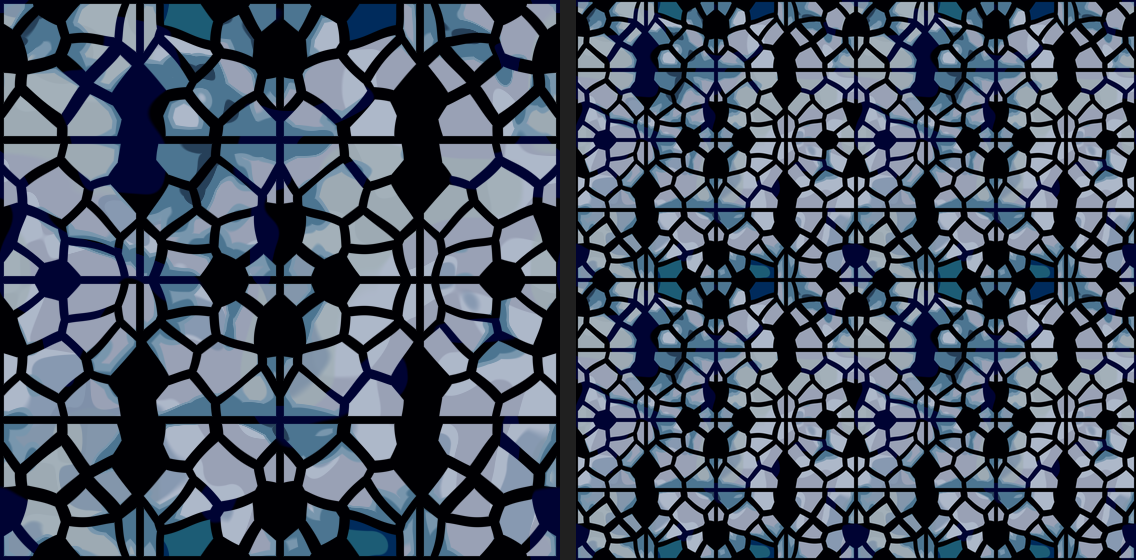
Left, the tile; right, the same tile 2 across and 2 down.
This pattern is drawn by a Shadertoy shader. Its source:

```glsl
const int STONES = 10; // the remaining seeds are empty cells
const vec2 SEEDS[14] = vec2[14](
    vec2(.14, .10), vec2(.26, .235), vec2(.635, .145), vec2(.665, .365), vec2(1.07, .235),
    vec2(.79, .495), vec2(.405, .615), vec2(-.145, .655), vec2(.70, .875), vec2(.21, .925),
    vec2(-.05, .31), vec2(.39, -.05), vec2(1.02, .66), vec2(1.10, .90));

float hash(vec2 p) {
    return fract(sin(dot(p, vec2(127.1, 311.7))) * 43758.5453);
}

// Value noise that wraps every `period` lattice steps
float noise(vec2 p, float period, float layer) {
    vec2 i = floor(p), f = fract(p);
    f = f * f * (3.0 - 2.0 * f);
    vec2 a = mod(i, period), b = mod(i + 1.0, period);
    a += layer * 17.0;
    b += layer * 17.0;
    return mix(mix(hash(a), hash(vec2(b.x, a.y)), f.x),
               mix(hash(vec2(a.x, b.y)), hash(b), f.x), f.y);
}

vec2 seedAt(int i, vec2 tile) {
    vec2 key = tile * 5.0 + float(i);
    return SEEDS[i] + 0.05 * (vec2(hash(key), hash(key + 31.0)) - 0.5);
}

// Distance to the nearest cell border; also returns the cell index
float cellEdge(vec2 q, vec2 tile, out int cell) {
    float nearest = 9.0, edge = 9.0;
    cell = 0;
    for (int i = 0; i < 14; i++) {
        float d = distance(q, seedAt(i, tile));
        if (d < nearest) { nearest = d; cell = i; }
    }
    vec2 own = seedAt(cell, tile);
    for (int i = 0; i < 14; i++) {
        vec2 other = seedAt(i, tile);
        if (i != cell) edge = min(edge, dot(0.5 * (own + other) - q, normalize(other - own)));
    }
    return edge;
}

float above(float value, float level) {
    float soft = 8.0 / iResolution.y;
    return smoothstep(-soft, soft, value - level);
}

void mainImage(out vec4 fragColor, in vec2 fragCoord) {
    vec2 uv = fragCoord / iResolution.xy;

    // Mirror the canvas into quarters, then each quarter into 2 x 2 tiles
    vec2 quarter = 2.0 - abs(uv * 4.0 - 2.0);
    vec2 tile = step(1.0, quarter);
    vec2 q = 1.0 - abs(quarter - 1.0);

    // Stones with slightly bent sides and uneven gaps
    vec2 bent = q + 0.013 * sin(q.yx * 13.0 + tile * 2.0 + tile.yx * 4.0);
    int cell;
    float edge = cellEdge(bent, tile, cell);
    float chance = hash(tile * 7.0 + float(cell) * 1.7);
    vec2 border = min(q, 1.0 - q) - 0.028;
    float inset = min(edge - 0.026 - 0.034 * chance * chance, min(border.x, border.y));
    float soft = 3.0 / iResolution.y;
    float stone = cell < STONES ? smoothstep(-soft, soft, inset) : 0.0;

    // Marbling runs across the mirrors
    vec2 swirl = vec2(noise(uv * 6.0, 6.0, 1.0), noise(uv * 6.0, 6.0, 2.0));
    float marble = noise(uv * 11.0 + 3.0 * swirl, 11.0, 3.0);
    float facet = noise(uv * 13.0 + 1.5 * swirl.yx, 13.0, 4.0);
    float vein = marble + 1.8 * max(inset, 0.0);

    // Flat bands from rim to heart
    vec3 color = mix(vec3(0.60, 0.63, 0.71), vec3(0.68, 0.72, 0.79),
                     above(facet + 0.3 * (chance - 0.5), 0.56));
    color = mix(color, vec3(0.62, 0.68, 0.70), 0.7 * above(swirl.x, 0.68));
    color = mix(color, vec3(0.43, 0.52, 0.63), 0.6 * above(facet * swirl.y, 0.42));
    color = mix(vec3(0.47, 0.59, 0.68), color, above(vein, 0.50));
    color = mix(vec3(0.30, 0.46, 0.57), color, above(vein, 0.42));
    color = mix(vec3(0.15, 0.25, 0.35), color, above(vein, 0.13));

    // One deep blue stone per quarter
    if (cell == 2 && tile == vec2(1.0, 0.0)) {
        color = mix(vec3(0.00, 0.17, 0.36), vec3(0.11, 0.36, 0.46), above(facet, 0.55));
    }

    // Navy patches in the dark ground
    float patches = noise(uv * 10.0 + 2.0 * swirl, 10.0, 5.0);
    vec3 ground = mix(vec3(0.0, 0.0, 0.01), vec3(0.0, 0.01, 0.20), above(patches, 0.74));

    fragColor = vec4(mix(ground, color, stone), 1.0);
}
```
